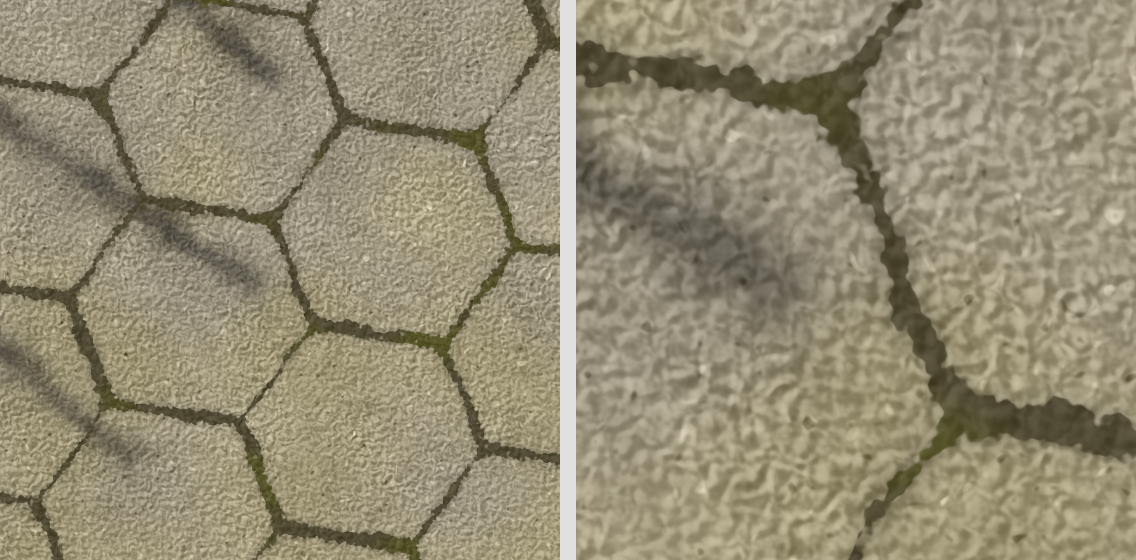
Left, the full canvas; right, a detail of the centre.
This texture is drawn by a Shadertoy shader. Its source:

```glsl
vec2 hash2(vec2 p) {
    p = vec2(dot(p, vec2(127.1, 311.7)), dot(p, vec2(269.5, 183.3)));
    return fract(sin(p) * 43758.5) * 2.0 - 1.0;
}

// Gradient noise, roughly -0.7 to 0.7
float noise(vec2 p) {
    vec2 i = floor(p), f = p - i;
    vec2 u = f * f * f * (f * (f * 6.0 - 15.0) + 10.0);
    vec2 e = vec2(0.0, 1.0);
    return mix(mix(dot(hash2(i), f), dot(hash2(i + e.yx), f - e.yx), u.x),
               mix(dot(hash2(i + e.xy), f - e.xy), dot(hash2(i + e.yy), f - e.yy), u.x), u.y);
}

vec2 noise2(vec2 p) {
    return vec2(noise(p), noise(p + 37.4));
}

// Signed distance to the joints of a skewed hexagonal paving
float jointDistance(vec2 p) {
    mat2 lattice = mat2(0.363, 0.141, 0.0573, 0.363);
    p -= vec2(0.341, 0.444);
    vec2 guess = round(inverse(lattice) * p), cell = guess;
    float nearest = 9.0;
    for (int k = 0; k < 9; k++) {
        vec2 id = guess + vec2(k % 3 - 1, k / 3 - 1);
        float d = length(p - lattice * id);
        if (d < nearest) { nearest = d; cell = id; }
    }
    vec2 local = p - lattice * cell;
    float total = 0.0;
    for (int k = 0; k < 9; k++) {
        if (k == 4) continue;
        vec2 side = vec2(k % 3 - 1, k / 3 - 1);
        vec2 toward = lattice * side;
        float edge = 0.5 * length(toward) - dot(local, normalize(toward));
        float halfWidth = side.x * side.y < 0.0 ? 0.0035 : 0.0085;
        halfWidth *= 1.0 + 0.35 * hash2(2.0 * cell + side).x;
        total += exp(-(edge - halfWidth) / 0.006);
    }
    return -0.006 * log(total);
}

// Soft diagonal stains, each running from xy to zw
float stains(vec2 p) {
    vec4 runs[3] = vec4[3](vec4(-0.02, 0.80, 0.45, 0.49),
                           vec4(0.33, 1.00, 0.48, 0.87),
                           vec4(-0.03, 0.40, 0.23, 0.18));
    p += 0.025 * noise2(p * 11.0) + 0.02 * noise2(p * 38.0) + 0.012 * noise2(p * 110.0);
    float amount = 0.0;
    for (int k = 0; k < 3; k++) {
        vec2 q = p - runs[k].xy, along = runs[k].zw - runs[k].xy;
        float d = length(q - along * clamp(dot(q, along) / dot(along, along), 0.0, 1.0));
        amount = max(amount, 0.8 * exp(-d * d / 0.0006) + 0.25 * exp(-d * d / 0.0035));
    }
    return amount * (1.0 + 0.7 * noise(p * 9.0 + 4.0));
}

void mainImage(out vec4 fragColor, in vec2 fragCoord) {
    vec2 p = fragCoord / iResolution.y;

    // Gritty stone: crisp embossed flecks over broad blotches
    vec2 g = p * 112.0 + 0.9 * noise2(p * 60.0);
    float relief = noise(g) - noise(g + vec2(0.35, -0.4));
    float coarse = 1.5 * relief + 0.8 * noise(g * 1.6 + 8.0) + 0.6 * noise(p * 240.0);
    float grit = 0.15 * coarse / (0.7 + 0.5 * abs(coarse));
    grit *= 1.0 + 0.6 * noise(p * 10.0 + 30.0);
    float blotch = 0.06 * noise(p * 6.0) + 0.07 * noise(p * 28.0);
    float warmth = smoothstep(-0.4, 0.4, noise(p * 4.5 + 2.0) + 0.25 - 0.5 * p.y);
    vec3 stone = mix(vec3(0.615, 0.585, 0.505), vec3(0.635, 0.60, 0.475), warmth);
    stone += grit + blotch;
    stone += 0.13 * smoothstep(0.25, 0.5, noise(g * 0.8 + 21.0));
    stone -= 0.18 * smoothstep(0.3, 0.55, noise(p * 105.0 + 50.0));

    // Weather stains
    stone *= mix(vec3(1.0), vec3(0.61, 0.605, 0.62), stains(p));

    // Ragged joints filled with soil and a little moss
    vec2 ragged = p + 0.009 * noise2(p * 13.0) + 0.006 * noise2(p * 50.0);
    float d = jointDistance(ragged);
    d += 0.011 * noise(p * 14.0 + 6.0) + 0.008 * noise(p * 75.0) + 0.007 * noise(p * 150.0);
    float moss = smoothstep(0.15, 0.5, noise(p * 9.0 + 11.0) + 0.35 * p.x - 0.06);
    vec3 soil = mix(vec3(0.315, 0.29, 0.205), vec3(0.33, 0.325, 0.15), moss);
    soil += 0.4 * grit + 0.08 * noise(p * 60.0);
    soil += 0.16 * smoothstep(0.3, 0.5, noise(p * 80.0 + 70.0));
    stone *= 1.0 - 0.2 * exp(-max(d, 0.0) / 0.005);
    vec3 color = mix(soil, stone, smoothstep(-0.001, 0.002, d));

    fragColor = vec4(clamp(color, 0.0, 1.0), 1.0);
}
```
